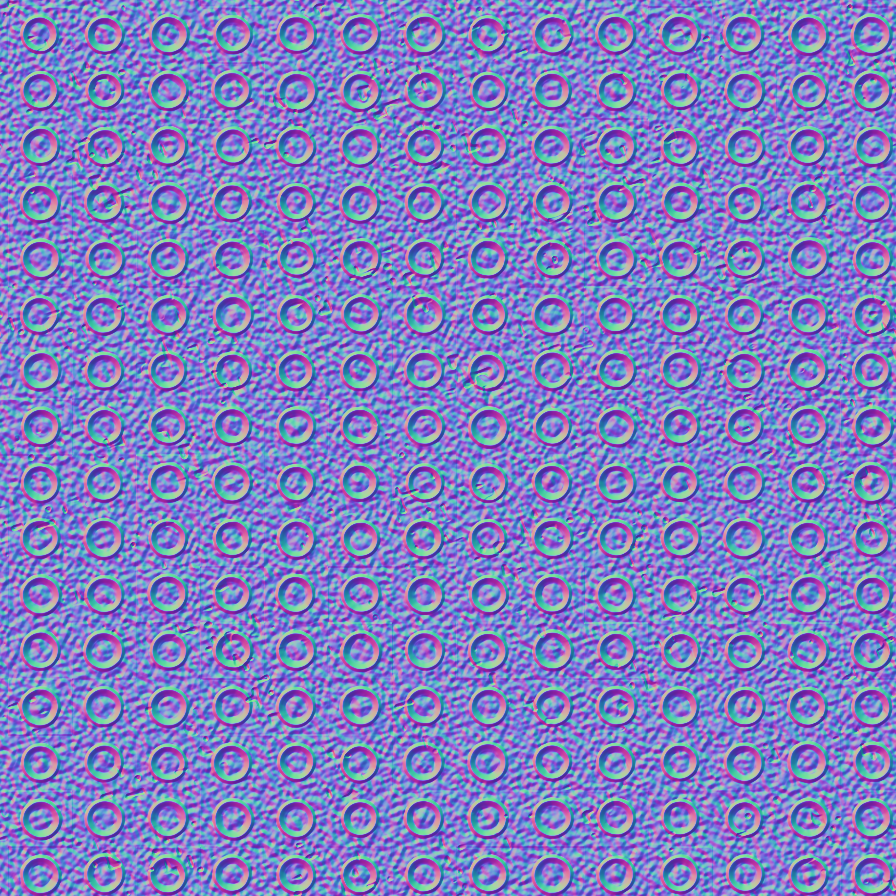
Reproduce this texture map procedurally as a WebGL 2 fragment shader.

```glsl
#version 300 es
precision highp float;

#define GRID vec2(14.0, 16.0)
#define PHASE vec2(0.63, 0.38)
#define STUD_RADIUS 0.0190
#define BEVEL_WIDTH 0.0060
#define GROOVE_WIDTH 0.0034
#define STUD_HEIGHT 0.0074
#define GRAIN_HEIGHT 0.0040
#define LUMP_HEIGHT 0.0046
#define CHIP_HEIGHT 0.0060
#define RELIEF 1.4
#define TILT_GAIN 0.80
#define FACING_GAIN 0.75

uniform vec2 u_resolution;
out vec4 fragColor;

// Whole-number turns keep the noise seamless while hiding its lattice
const mat2 turnLeft = mat2(2.0, 1.0, -1.0, 2.0);
const mat2 turnRight = mat2(3.0, -1.0, 1.0, 3.0);

float hash(vec2 p) {
    vec3 q = fract(p.xyx * 0.1031);
    q += dot(q, q.yzx + 33.33);
    return fract((q.x + q.y) * q.z);
}

// Value noise that repeats across the canvas
float noise(vec2 uv, float freq, float seed) {
    vec2 p = uv * freq;
    vec2 cell = floor(p);
    vec2 f = p - cell;
    f = f * f * (3.0 - 2.0 * f);
    vec2 lo = mod(cell, freq) + seed;
    vec2 hi = mod(cell + 1.0, freq) + seed;
    float bottom = mix(hash(lo), hash(vec2(hi.x, lo.y)), f.x);
    float top = mix(hash(vec2(lo.x, hi.y)), hash(hi), f.x);
    return mix(bottom, top, f.y);
}

// Raised stud with a bevelled rim, a groove and an uneven face
float studHeight(vec2 uv, out float inside, out float face) {
    vec2 cell = floor(uv * GRID + 0.5 - PHASE);
    vec2 id = mod(cell, GRID);
    vec2 jitter = vec2(hash(id + 11.0), hash(id + 47.0)) - 0.5;
    vec2 d = uv - (cell + PHASE) / GRID - jitter * 0.0018;
    float size = 0.97 + 0.09 * hash(id + 83.0);
    float wobble = (noise(uv, 60.0, 19.0) - 0.5) * 0.0010;
    float r = length(d) / size + wobble;

    float inner = STUD_RADIUS - BEVEL_WIDTH;
    float bevel = smoothstep(inner, STUD_RADIUS, r);
    float groove = smoothstep(STUD_RADIUS, STUD_RADIUS + GROOVE_WIDTH, r);
    inside = 1.0 - groove;
    face = 1.0 - smoothstep(inner - 0.002, inner + 0.001, r);

    float dish = 0.0018 * smoothstep(0.005, inner, r);
    float pit = length(d - jitter * 0.006);
    float dent = (hash(id + 29.0) - 0.3) * 0.0045 * smoothstep(0.0065, 0.001, pit);
    float lumps = (noise(turnLeft * uv, 56.0, 37.0) - 0.5) * LUMP_HEIGHT;
    float strength = 0.9 + 0.25 * hash(id + 61.0);
    return STUD_HEIGHT * strength * (0.5 * groove - bevel)
         + dish * (1.0 - bevel) + face * (lumps - dent);
}

float surfaceHeight(vec2 uv) {
    float inside, face;
    float h = studHeight(uv, inside, face);

    // Fine plaster grain, calm on the rim and softer on the face
    float grain = noise(turnLeft * uv, 97.0, 3.0)
                + noise(turnRight * uv, 62.0, 71.0);
    h += grain * GRAIN_HEIGHT * (1.0 - 0.75 * inside + 0.4 * face);

    // Sparse chips gathered in worn patches
    float patches = smoothstep(0.5, 0.75, noise(uv, 24.0, 5.0));
    float chips = smoothstep(0.78, 0.95, noise(turnRight * uv, 37.0, 91.0));
    return h + chips * patches * CHIP_HEIGHT;
}

void main() {
    vec2 uv = gl_FragCoord.xy / u_resolution;
    float stepSize = max(0.0009, 0.5 / min(u_resolution.x, u_resolution.y));
    vec2 e = vec2(stepSize, 0.0);

    // Slope by central differences
    vec2 slope = vec2(surfaceHeight(uv + e.xy) - surfaceHeight(uv - e.xy),
                      surfaceHeight(uv + e.yx) - surfaceHeight(uv - e.yx))
               / (2.0 * stepSize);

    // Tangent-space normal with green pointing down
    vec3 normal = normalize(vec3(vec2(-0.95, 1.05) * slope * RELIEF, 1.0));
    vec3 gain = vec3(TILT_GAIN, TILT_GAIN, FACING_GAIN);
    fragColor = vec4(0.5 + 0.5 * gain * normal, 1.0);
}
```
